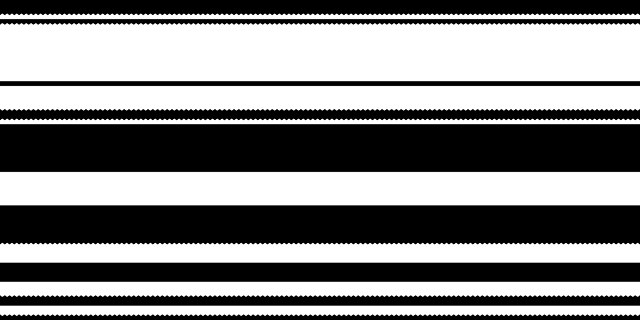
Write a Shadertoy shader that draws this pattern.

```glsl
// Black and white horizontal bands of uneven height on a grid of 67 rows.
// Each edge flips the tone once; some edges carry a fine scallop that
// repeats once per square grid cell, 134 times across a 2:1 canvas.

const float ROWS = 67.0;
const float TAU = 6.2831853;
const float SCALLOP_DEPTH = 0.14;   // in grid cells
const int EDGE_COUNT = 16;

// Edge heights in rows, counted down from the top
const float EDGES[EDGE_COUNT] = float[](
    3.0, 4.0, 5.0, 17.0, 18.0, 23.0, 25.0, 26.0,
    36.0, 43.0, 51.0, 55.0, 59.0, 62.0, 64.0, 66.0);

// 1 for a scalloped edge, 0 for a straight one
const float SCALLOPED[EDGE_COUNT] = float[](
    1.0, 0.0, 1.0, 0.0, 0.0, 1.0, 1.0, 0.0,
    0.0, 0.0, 1.0, 0.0, 0.0, 1.0, 0.0, 1.0);

// Small wave with one bump per grid cell
float scallop(float x, float depth) {
    return depth * cos(TAU * x);
}

// Smooth coverage of the area below an edge
float below(float y, float edge, float softness) {
    return smoothstep(-softness, softness, y - edge);
}

// Flips the tone at every edge passed on the way down
float bandTone(vec2 cell, float softness) {
    float tone = 0.0;
    float wave = scallop(cell.x, SCALLOP_DEPTH);
    for (int i = 0; i < EDGE_COUNT; i++) {
        // Bumps grow outward from the black side
        float side = mod(float(i), 2.0) < 0.5 ? 1.0 : -1.0;
        float edge = EDGES[i] + side * wave * SCALLOPED[i];
        tone = mix(tone, 1.0 - tone, below(cell.y, edge, softness));
    }
    return tone;
}

void mainImage(out vec4 fragColor, in vec2 fragCoord) {
    // Square cells, with y running down from the top
    float cellsPerPixel = ROWS / iResolution.y;
    vec2 cell = vec2(fragCoord.x, iResolution.y - fragCoord.y) * cellsPerPixel;

    float tone = bandTone(cell, 0.7 * cellsPerPixel);
    fragColor = vec4(vec3(tone), 1.0);
}
```
